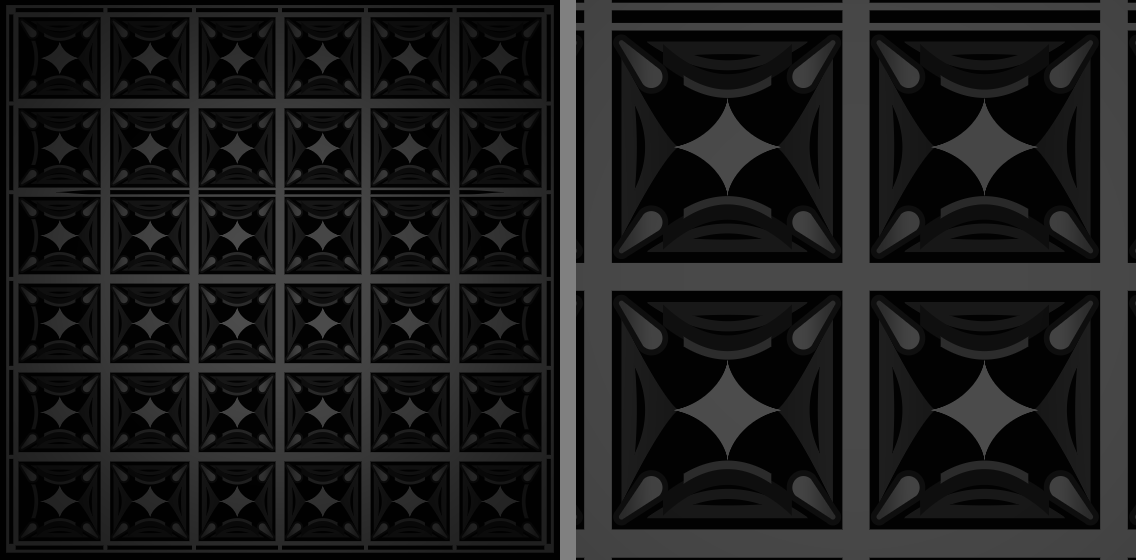
Left: the whole. Right: its middle third, enlarged.
Give the GLSL for this pattern, as a WebGL 1 fragment shader.

```glsl
precision highp float;
// A dark coffered grille: six by six recessed panels between flat bars.
// Each panel is folded about its centre and layered from distance fields:
// a concave star, corner drops, arcs, side wedges and edge leaves.

uniform vec2 u_resolution;

#define PITCH 0.1589        // panel spacing, in canvas units
#define PANEL_HALF 0.447    // panel half size, in cells
#define FRAME_HALF 0.489    // outer rim, in canvas units
#define DRIFT vec2(0.0065, 0.005)  // unevenness of the spacing
#define VIGNETTE 0.58       // light lost towards the corners
#define VARIATION 0.10      // tone change between panels
#define BLACK 0.008
#define SHADOW 0.055
#define LEAF 0.115
#define ARC 0.165
#define DROP 0.255
#define BAR 0.285

float hash(vec2 p) {
  vec3 q = fract(vec3(p.xyx) * 0.1031);
  q += dot(q, q.yzx + 33.33);
  return fract((q.x + q.y) * q.z);
}

// Coverage of a shape from its signed distance and the pixel size.
float fill(float d, float px) { return clamp(0.5 - d / px, 0.0, 1.0); }

float box(vec2 p, vec2 h) {
  vec2 d = abs(p) - h;
  return max(d.x, d.y);
}

// Round fat end at a, fine tip at b.
float drop(vec2 p, vec2 a, vec2 b, float fat, float tip) {
  vec2 ab = b - a;
  float t = clamp(dot(p - a, ab) / dot(ab, ab), 0.0, 1.0);
  return length(p - a - ab * t) - mix(fat, tip, t);
}

// Band along y = base + bend * x * x, cut at |x| = reach.
float arc(vec2 p, float base, float bend, float halfWidth, float reach) {
  float slope = 2.0 * bend * p.x;
  float d = abs(p.y - base - bend * p.x * p.x) / sqrt(1.0 + slope * slope);
  return max(d - halfWidth, abs(p.x) - reach);
}

float slit(vec2 p, float base, float bend, float halfWidth, float reach) {
  float taper = 1.0 - p.x * p.x / (reach * reach);
  return abs(p.y - base - bend * p.x * p.x) - halfWidth * taper;
}

float star(vec2 p, vec2 size) {
  vec2 s = pow(p / size + 0.0001, vec2(0.64));
  return 0.15 * (s.x + s.y - 1.0);
}

float panelTone(vec2 c, float outerSide, float px) {
  vec2 a = abs(c);
  float tone = BLACK;

  // Leaves along the top and bottom edges, scored by a fine slit
  float leaf = max(0.295 + 1.1 * a.x * a.x - a.y, max(a.y - 0.405, a.x - 0.31));
  tone = mix(tone, LEAF * 0.8, fill(leaf, px));
  tone = mix(tone, BLACK, fill(slit(a, 0.345, 0.5, 0.012, 0.13), px));

  // Side wedges; the sides on the outer rim carry a plain arc instead
  float run = clamp((a.x - 0.19) / 0.22, 0.0, 1.0);
  float wedge = max(0.6 * (a.y - 0.35 * pow(run, 1.25)), a.x - 0.41);
  float side = mix(tone, mix(LEAF * 0.75, LEAF, run), fill(wedge, px));
  side = mix(side, BLACK, fill(slit(a.yx, 0.335, 0.9, 0.016, 0.16), px));
  float rim = mix(tone, ARC * 0.8, fill(arc(a.yx, 0.255, 0.9, 0.02, 0.19), px));
  tone = mix(side, rim, outerSide);

  // Shaded band behind the arcs, and the arcs themselves
  tone = mix(tone, SHADOW, fill(arc(a, 0.25, 1.7, 0.03, 0.25), px));
  tone = mix(tone, ARC, fill(arc(a, 0.205, 1.8, 0.016, 0.17), px));

  // Corner drops inside a dark halo, slightly longer at the top
  vec2 fat = c.y > 0.0 ? vec2(0.295, 0.27) : vec2(0.295, 0.29);
  float d = drop(a, fat, vec2(0.41, 0.40), 0.043, 0.010);
  tone = mix(tone, SHADOW, fill(d - 0.022, px));
  tone = mix(tone, mix(DROP, ARC, smoothstep(0.28, 0.42, a.x)), fill(d, px));

  return mix(tone, BAR, fill(star(a, vec2(0.22, 0.19)), px));
}

void main() {
  float size = min(u_resolution.x, u_resolution.y);
  vec2 p = (gl_FragCoord.xy - 0.5 * u_resolution) / size - vec2(0.0, 0.002);
  float px = 1.0 / (size * PITCH);

  // Uneven grid: columns lean inwards, only the upper rows sink
  vec2 wave = sin(6.28318 * p);
  vec2 grid = (p + DRIFT * vec2(wave.x, max(wave.y, 0.0))) / PITCH;
  vec2 id = clamp(floor(grid), -3.0, 2.0);
  vec2 c = grid - id - 0.5;

  // Panels set into the bars
  float outerSide = step(2.0, abs(id.x + 0.5)) * step(0.0, c.x * (id.x + 0.5));
  float vary = 1.0 + VARIATION * (hash(id + 17.0) - 0.5);
  float panel = fill(box(c, vec2(PANEL_HALF)), px);
  float tone = mix(BAR, panelTone(c, outerSide, px) * vary, panel);

  // Tapered slot in one cross bar, broken by the uprights
  float slotHalf = 0.024 * (1.0 - smoothstep(2.15, 2.6, abs(grid.x)));
  float slot = max(abs(grid.y - 1.0) - slotHalf, abs(c.x) - PANEL_HALF);
  tone = mix(tone, BLACK, fill(slot, px) * step(0.001, slotHalf));

  // Channel round the rim, broken where bars meet it
  vec2 inset = (FRAME_HALF - abs(p)) / PITCH;
  float along = inset.x < inset.y ? abs(c.y) : abs(c.x);
  float depth = min(inset.x, inset.y);
  float channel = max(abs(depth - 0.057) - 0.023, along - PANEL_HALF - 0.03);
  tone = mix(tone, BLACK, fill(channel, px));
  tone = mix(BLACK, tone, fill(-depth, px));

  float light = 1.0 - VIGNETTE * smoothstep(0.08, 0.68, length(p));
  gl_FragColor = vec4(vec3(tone * light), 1.0);
}
```
